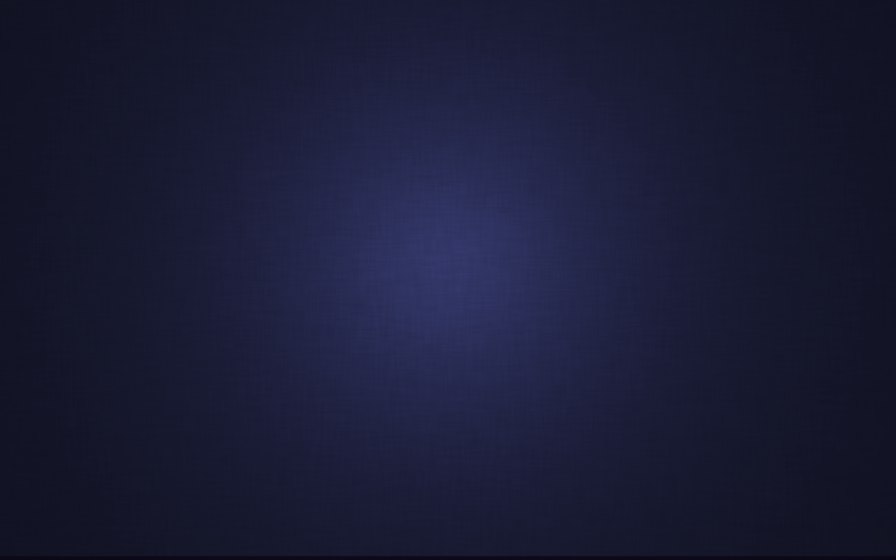
Reproduce this background procedurally as a Shadertoy shader.

```glsl
float hash(vec2 cell) {
    vec3 p = fract(vec3(cell.xyx) * 0.1031);
    p += dot(p, p.yzx + 33.33);
    return fract((p.x + p.y) * p.z);
}

float valueNoise(vec2 p) {
    vec2 cell = floor(p);
    vec2 f = fract(p);
    f = f * f * (3.0 - 2.0 * f);
    float low = mix(hash(cell), hash(cell + vec2(1.0, 0.0)), f.x);
    float high = mix(hash(cell + vec2(0.0, 1.0)), hash(cell + 1.0), f.x);
    return mix(low, high, f.y);
}

// Signed brightness of crisp fibres running along the x axis
float threads(vec2 p, float density, float seed) {
    float fine = valueNoise(p * vec2(0.12, 1.0) * density + seed);
    float coarse = valueNoise(p * vec2(0.06, 0.5) * density + seed + 41.0);
    return mix(fine, coarse, 0.25) - 0.5;
}

// Linen made of crossing fibres
float linen(vec2 p, float density) {
    float weft = threads(p, density, 7.5);
    float warp = threads(p.yx, density, 93.5);
    return 1.05 * weft + warp;
}

// Soft peak with a long exponential tail
float radialGlow(float radius, float falloff, float softness) {
    return exp(-falloff * sqrt(radius * radius + softness * softness));
}

void mainImage(out vec4 fragColor, in vec2 fragCoord) {
    vec2 p = fragCoord / iResolution.y;
    float aspect = iResolution.x / iResolution.y;
    float pixel = 1.0 / iResolution.y;

    const vec3 innerNight = vec3(0.080, 0.087, 0.168);
    const vec3 outerNight = vec3(0.063, 0.068, 0.126);
    const vec3 glowBlue = vec3(0.198, 0.216, 0.405);
    const vec3 hemColor = vec3(0.045, 0.025, 0.085);

    // Blue light over a surround that darkens toward the corners
    float radius = distance(p, vec2(0.499 * aspect, 0.53));
    vec3 color = mix(innerNight, outerNight, min(radius / 0.95, 1.0));
    color += glowBlue * radialGlow(radius, 4.0, 0.13);

    // Woven surface
    color *= 1.0 + 0.075 * linen(p, 320.0);

    // Narrow dark hem along the bottom
    float hem = 1.0 - smoothstep(0.007 - pixel, 0.007 + pixel, p.y);
    color = mix(color, hemColor, hem * 0.85);

    fragColor = vec4(color, 1.0);
}
```
